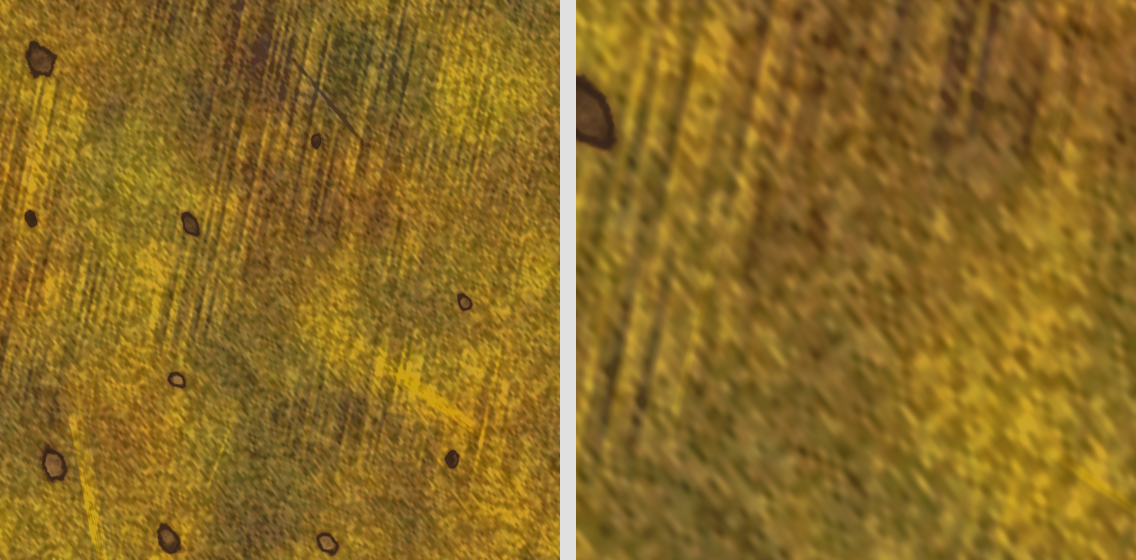
Left, the full canvas; right, a detail of the centre.
This texture is drawn by a three.js fragment shader. Its source:

```glsl
// Weathered, brushed ochre metal: broad olive and rust patches under a fine slanted grain,
// with steep brush streaks, bright and dark scratches and a few burnt oval pits.
// A single tone value is built from noise layers, coloured by a ramp, then tinted and pitted.
varying vec2 vUv;

const vec3 UMBER  = vec3(0.31, 0.22, 0.11);
const vec3 OLIVE  = vec3(0.44, 0.34, 0.12);
const vec3 OCHRE  = vec3(0.53, 0.40, 0.14);
const vec3 BRONZE = vec3(0.62, 0.48, 0.15);
const vec3 GOLD   = vec3(0.77, 0.61, 0.15);
const vec3 SOOT   = vec3(0.16, 0.10, 0.09);
const vec3 RUST   = vec3(0.40, 0.23, 0.09);
const vec3 TAN    = vec3(0.64, 0.47, 0.25);

float hash(vec2 p) {
  vec3 q = fract(vec3(p.xyx) * 0.1031);
  q += dot(q, q.yzx + 33.33);
  return fract((q.x + q.y) * q.z);
}

vec2 rotate(vec2 p, float angle) {
  float c = cos(angle), s = sin(angle);
  return vec2(c * p.x + s * p.y, c * p.y - s * p.x);
}

float noise(vec2 p) {
  vec2 i = floor(p), f = fract(p);
  f = f * f * (3.0 - 2.0 * f);
  float low = mix(hash(i), hash(i + vec2(1.0, 0.0)), f.x);
  float high = mix(hash(i + vec2(0.0, 1.0)), hash(i + 1.0), f.x);
  return mix(low, high, f.y);
}

// Layered noise, centred on zero with a spread of about one
float fbm(vec2 p) {
  float sum = 0.0, amp = 0.5;
  for (int i = 0; i < 4; i++) {
    sum += amp * (noise(p) - 0.5);
    p = rotate(p, 0.6) * 2.03 + 17.3;
    amp *= 0.5;
  }
  return sum * 8.0;
}

// Noise stretched along a direction, with separate frequencies along and across
float fibre(vec2 p, float angle, vec2 freq, float seed) {
  return (noise(rotate(p, angle) * freq + seed) - 0.5) * 4.6;
}

float softSpot(vec2 p, vec2 centre, float radius) {
  vec2 d = (p - centre) / radius;
  return exp(-dot(d, d));
}

// Line segment with feathered sides and tapered ends
float scratch(vec2 p, vec2 a, vec2 b, float width) {
  vec2 ab = b - a;
  float h = clamp(dot(p - a, ab) / dot(ab, ab), 0.0, 1.0);
  float side = 1.0 - smoothstep(width * 0.3, width, length(p - a - ab * h));
  return side * smoothstep(0.0, 0.2, h) * smoothstep(1.0, 0.7, h);
}

// Several nearly parallel scratches fanning from a to b
float bundle(vec2 p, vec2 a, vec2 b, float spread, float seed) {
  float sum = 0.0;
  for (int i = 0; i < 5; i++) {
    float k = float(i);
    vec2 slip = (b - a) * 0.4 * (hash(vec2(k, seed)) - 0.5);
    vec2 aside = normalize(vec2(a.y - b.y, b.x - a.x)) * (k - 2.0) * spread;
    sum += scratch(p, a + aside + slip, b + aside * 0.5 + slip, 0.0045) * (1.0 - 0.12 * k);
  }
  return sum;
}

vec3 ramp(float t) {
  vec3 c = mix(UMBER, OLIVE, clamp((t + 2.4) / 1.4, 0.0, 1.0));
  c = mix(c, OCHRE, clamp(t + 1.0, 0.0, 1.0));
  c = mix(c, BRONZE, clamp(t / 0.9, 0.0, 1.0));
  return mix(c, GOLD, clamp((t - 0.9) / 1.2, 0.0, 1.2));
}

// Burnt oval: rusty halo, sooty ring and a dark or tan core
vec3 pit(vec3 col, vec2 offset, float size, float tilt, float paleness, float rough) {
  float d = length(rotate(offset, tilt) * vec2(1.5, 1.0)) / size + 0.12 * rough;
  vec3 core = mix(SOOT, TAN, clamp(paleness + 0.2 * rough, 0.0, 1.0));
  col = mix(col, RUST, 0.55 * (1.0 - smoothstep(0.8, 1.5, d)));
  col = mix(col, core, 0.8 * (1.0 - smoothstep(0.5, 0.85, d)));
  return mix(col, SOOT, 0.75 * (1.0 - smoothstep(0.05, 0.3, abs(d - 0.82))));
}

void main() {
  vec2 p = vUv;

  // Broad patches, a bright diagonal band and soft shadows
  float patches = 0.55 * fbm(p * 5.0 + 3.7) + 0.2 * fbm(p * 22.0 + 41.0);
  float bend = p.y - 0.98 + 0.9 * p.x + 0.02 * fbm(p * 6.0);
  float band = exp(-bend * bend * 140.0) * smoothstep(0.2, 0.4, p.x) * smoothstep(0.95, 0.7, p.x);
  float brown = softSpot(p, vec2(0.66, 0.64), 0.12) + softSpot(p, vec2(0.47, 0.95), 0.10);
  patches += 0.65 * band + 0.7 * softSpot(p, vec2(0.57, 0.43), 0.06);
  patches -= 0.65 * brown + 0.8 * softSpot(p, vec2(0.62, 0.28), 0.09);

  // Fine grain leaning left, brush streaks leaning right
  float grain = 0.52 * fibre(p, 0.65, vec2(220.0, 120.0), 5.0)
              + 0.30 * fibre(p, 0.85, vec2(125.0, 65.0), 60.0);
  float streakMask = smoothstep(-0.4, 1.4, fbm(p * 4.0 + 80.0) + 0.8 * (0.5 - p.x));
  float streaks = fibre(p, -0.2, vec2(150.0, 6.0), 20.0) * (0.15 + 0.55 * streakMask);

  // Scattered hairline scratches and the larger marks
  float marks = 0.0;
  for (int i = 0; i < 14; i++) {
    float k = float(i);
    vec2 start = fract(k * vec2(0.7549, 0.5698) + vec2(0.1, 0.4));
    vec2 along = rotate(vec2(0.0, 0.08 + 0.14 * hash(vec2(k, 7.0))), 0.1 + 0.25 * hash(vec2(k, 9.0)));
    marks += 0.9 * hash(vec2(k, 4.0)) * scratch(p, start, start + along, 0.004);
  }
  marks += 1.7 * bundle(p, vec2(0.125, 0.34), vec2(0.178, 0.02), 0.007, 2.0);
  marks += 1.1 * bundle(p, vec2(0.61, 0.41), vec2(0.87, 0.22), 0.006, 6.0);
  marks -= 2.6 * scratch(p, vec2(0.51, 0.91), vec2(0.67, 0.72), 0.0045);

  // Colour: rust against olive, purer yellow in bright patches, greyer in bright grain
  vec3 col = ramp(patches + grain + streaks + marks);
  float warmth = 0.6 * fbm(p * 4.5 + 23.0) + 0.3 * fibre(p, 0.65, vec2(110.0, 80.0), 90.0) + brown + 0.5 * band;
  col += clamp(warmth, -1.5, 2.0) * vec3(0.016, -0.018, -0.008);
  col.b += 0.035 * grain - 0.03 * (patches + max(marks, 0.0));

  // Burnt pits spread evenly by an additive sequence
  float rough = fbm(p * 50.0);
  for (int i = 0; i < 10; i++) {
    float k = float(i);
    vec2 centre = fract(k * vec2(0.7549, 0.5698) + vec2(0.30, 0.04));
    float size = mix(0.012, 0.036, pow(hash(vec2(k, 31.0)), 1.5));
    col = pit(col, p - centre, size, hash(vec2(k, 37.0)) - 0.2, hash(vec2(k, 43.0)), rough);
  }
  gl_FragColor = vec4(clamp(col, 0.0, 1.0), 1.0);
}
```
